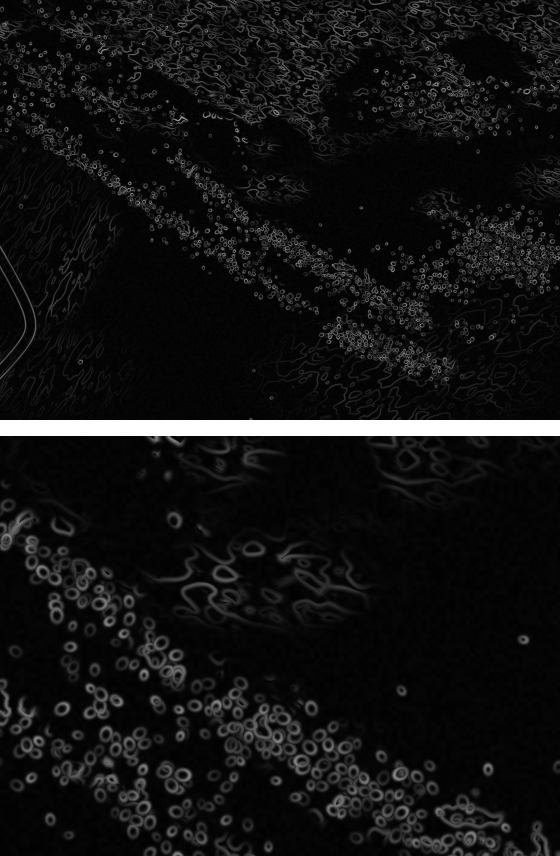
Top: the whole. Bottom: its middle third, enlarged.
A WebGL 1 fragment shader for this texture:

```glsl
precision highp float;
uniform vec2 u_resolution;
const float BACKGROUND = 0.016;
const float GRAIN = 0.022;
const float LINE_WIDTH = 0.0019;
const float CELL_PITCH = 0.0135;
const float CELL_RADIUS = 0.0046;
const float CELL_GLOW = 0.55;
const float FLAKE_GLOW = 0.33;
const float CHAIN_GLOW = 0.62;
const float FUZZ_GLOW = 0.15;
const float BLADE_GLOW = 0.42;
const float BLADE_HALF_WIDTH = 0.012;

float hash(vec2 p) {
  vec3 q = fract(vec3(p.xyx) * 0.1031);
  q += dot(q, q.yzx + 33.33);
  return fract((q.x + q.y) * q.z);
}
float noise(vec2 p) {
  vec2 i = floor(p), f = fract(p);
  f = f * f * (3.0 - 2.0 * f);
  return mix(mix(hash(i), hash(i + vec2(1, 0)), f.x),
             mix(hash(i + vec2(0, 1)), hash(i + vec2(1, 1)), f.x), f.y);
}
float fbm(vec2 p) {
  mat2 turn = mat2(1.6, 1.2, -1.2, 1.6);
  return 0.6 * noise(p) + 0.4 * noise(turn * p + 17.0);
}
vec2 rotate(vec2 p, float a) {
  return vec2(cos(a) * p.x + sin(a) * p.y, cos(a) * p.y - sin(a) * p.x);
}
float stroke(float d) {
  float w = max(LINE_WIDTH, 0.65 / u_resolution.y);
  return exp(-d * d / (w * w));
}
// Soft streak; ends holds both end points
float band(vec2 p, vec4 ends, float width) {
  vec2 ab = ends.zw - ends.xy, ap = p - ends.xy;
  float t = clamp(dot(ap, ab) / dot(ab, ab), 0.0, 1.0);
  return 1.0 - smoothstep(0.3 * width, width, length(ap - ab * t));
}
float blob(vec2 p, vec2 center, vec2 size) {
  return 1.0 - smoothstep(0.35, 1.0, length((p - center) / size));
}
// Thin level lines of a noise field
float contours(vec2 p, vec2 scale, float levels) {
  vec2 e = vec2(0.001, 0.0);
  float n = fbm(p * scale);
  vec2 slope = vec2(fbm((p + e.xy) * scale) - n, fbm((p + e.yx) * scale) - n) / e.x;
  return stroke(abs(fract(n * levels) - 0.5) / levels / (length(slope) + 1.5));
}
// Diagonal drifts that carry the cells
float drifts(vec2 p) {
  float d = band(p, vec4(0.09, 0.69, 0.30, 0.55), 0.022);
  d = max(d, band(p, vec4(0.30, 0.55, 0.53, 0.39), 0.021));
  d = max(d, 0.8 * band(p, vec4(0.53, 0.39, 0.72, 0.27), 0.028));
  d = max(d, band(p, vec4(0.42, 0.63, 0.61, 0.46), 0.022));
  d = max(d, band(p, vec4(0.60, 0.47, 0.84, 0.33), 0.040));
  d = max(d, band(p, vec4(0.84, 0.33, 1.01, 0.24), 0.040));
  return max(d, band(p, vec4(0.80, 0.21, 1.05, 0.12), 0.042));
}
float cellDensity(vec2 p) {
  float d = 0.4 * band(p, vec4(0.40, 0.50, 0.95, 0.25), 0.10);
  d = max(d, 1.3 * blob(p, vec2(1.23, 0.41), vec2(0.24, 0.12)));
  d = max(d, 0.6 * blob(p, vec2(1.12, 0.36), vec2(0.28, 0.20)));
  d = max(d, 0.4 * blob(p, vec2(0.20, 0.84), vec2(0.42, 0.30)));
  d = max(d, 0.45 * blob(p, vec2(1.15, 0.80), vec2(0.32, 0.18)));
  return max(drifts(p), d * smoothstep(0.25, 0.65, noise(rotate(p, -0.6) * vec2(11.0, 24.0))));
}
// Small bright rims, one jittered cell per grid square
float cells(vec2 p, float seed) {
  float light = 0.0;
  for (int i = 0; i < 9; i++) {
    vec2 id = floor(p / CELL_PITCH) + vec2(mod(float(i), 3.0), floor(float(i) / 3.0)) - 1.0;
    vec2 key = id + seed;
    vec2 center = (id + 0.2 + 0.6 * vec2(hash(key), hash(key + 71.0))) * CELL_PITCH;
    vec2 q = rotate(p - center, 6.28 * hash(key + 13.0));
    float radius = CELL_RADIUS * mix(0.55, 1.15, hash(key + 29.0));
    float rim = stroke(length(q * vec2(1.0, 1.25)) - radius) * (0.75 + 0.25 * q.x / (length(q) + 0.001));
    float shown = step(hash(key + 47.0), 0.75 * cellDensity(center));
    light = max(light, shown * rim * mix(0.3, 1.0, hash(key + 5.0)));
  }
  return light * CELL_GLOW;
}
// Crumpled flakes of the upper field
float flakes(vec2 p) {
  float edge = 0.68 - 0.06 * smoothstep(0.2, 0.6, p.x) + 0.08 * smoothstep(0.7, 0.95, p.x);
  float crowd = smoothstep(0.08, 0.28, p.y - edge) * smoothstep(0.05, 0.5, p.x);
  float cover = smoothstep(0.52, 0.62, fbm(rotate(p, -0.4) * vec2(8.0, 15.0)) + 0.32 * crowd);
  cover *= smoothstep(-0.06, 0.06, p.y - edge);
  cover = max(cover, blob(p, vec2(1.07, 0.72), vec2(0.13, 0.06)));
  cover = max(cover, 0.8 * blob(p, vec2(1.31, 0.57), vec2(0.11, 0.07)));
  cover = max(cover, 0.9 * blob(p, vec2(1.05, 0.51), vec2(0.07, 0.05)));
  cover = max(cover, blob(p, vec2(0.65, 0.55), vec2(0.11, 0.045)));
  vec2 q = rotate(p, -0.35);
  float lines = max(contours(q, vec2(32.0, 60.0), 3.0), 0.6 * contours(q + 3.0, vec2(50.0, 75.0), 2.0));
  return FLAKE_GLOW * cover * lines * mix(0.25, 1.25, noise(p * 40.0));
}
// Bright ropes along the densest seams
float chains(vec2 p) {
  vec2 q = p + 0.04 * (vec2(noise(p * 24.0), noise(p * 24.0 + 50.0)) - 0.5);
  float d = band(q, vec4(0.19, 0.94, 0.31, 0.82), 0.022);
  d = max(d, band(q, vec4(0.37, 0.77, 0.46, 0.70), 0.017));
  d = max(d, band(q, vec4(0.46, 0.70, 0.55, 0.71), 0.017));
  d = max(d, band(q, vec4(0.55, 0.71, 0.60, 0.59), 0.017));
  d = max(d, band(q, vec4(0.59, 0.75, 0.71, 0.73), 0.020));
  d = max(d, band(q, vec4(0.02, 0.75, 0.12, 0.70), 0.020));
  d = max(d, band(q, vec4(0.98, 0.81, 1.32, 0.78), 0.022));
  d = max(max(d, 0.7 * blob(q, vec2(0.90, 0.75), vec2(0.09, 0.06))), 0.75 * drifts(q));
  return CHAIN_GLOW * d * contours(p, vec2(55.0), 2.0) * mix(0.3, 1.0, noise(p * 35.0));
}
// Faint hairs and fringe in the lower corners
float fuzz(vec2 p) {
  float left = max(blob(p, vec2(0.06, 0.48), vec2(0.24, 0.22)), blob(p, vec2(0.12, 0.12), vec2(0.27, 0.15)));
  float fringe = band(p, vec4(0.12, 0.25, 0.24, 0.47), 0.07);
  float right = max(blob(p, vec2(0.95, 0.10), vec2(0.42, 0.20)), blob(p, vec2(1.20, 0.24), vec2(0.17, 0.14)));
  float hairs = contours(rotate(p, 1.05), vec2(20.0, 65.0), 3.0) * max(0.6 * left, 1.3 * fringe);
  float wisps = contours(rotate(p, 0.5), vec2(26.0, 50.0), 3.0) * right;
  return FUZZ_GLOW * max(hairs, wisps) * mix(0.2, 1.3, noise(p * 22.0));
}
// Bent blade outlined at the left edge
float blade(vec2 p) {
  float y = p.y - 0.225, reach = sqrt(y * y + 0.0025);
  float lean = y > 0.0 ? 0.6 : 1.04;
  float d = (p.x - 0.073 + lean * (reach - 0.05)) / length(vec2(1.0, lean * y / reach));
  return BLADE_GLOW * stroke(abs(d) - BLADE_HALF_WIDTH) * mix(0.6, 1.0, noise(p * 30.0));
}
void main() {
  vec2 p = gl_FragCoord.xy / u_resolution.y;
  float light = max(cells(p, 3.0), 0.8 * cells(p + 0.5 * CELL_PITCH, 207.0));
  light = max(max(light, flakes(p)), max(chains(p), max(fuzz(p), blade(p))));
  light += BACKGROUND + GRAIN * (noise(p * 260.0) - 0.5);
  gl_FragColor = vec4(vec3(light), 1.0);
}
```
